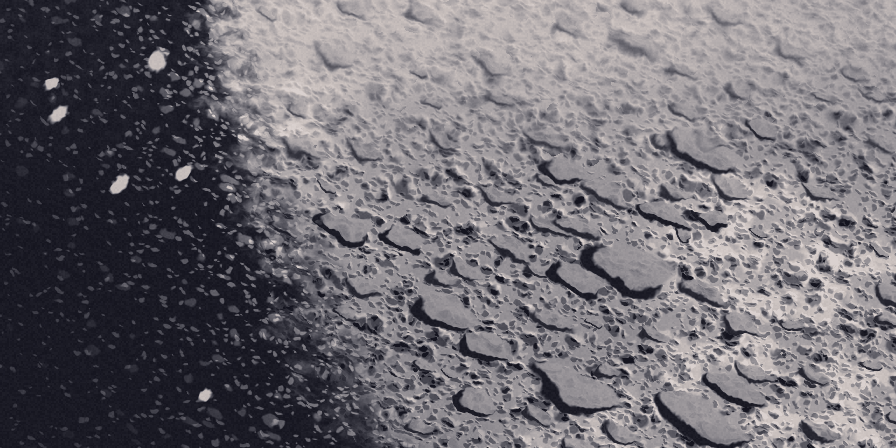
Reproduce this texture procedurally as a Shadertoy shader.

```glsl
vec3 hash3(vec2 c) {
    vec3 k = vec3(dot(c, vec2(127.1, 311.7)), dot(c, vec2(269.5, 183.3)), dot(c, vec2(419.2, 371.9)));
    return fract(sin(k) * 43758.5);
}

// Layered sines, roughly -1 to 1
float waves(vec2 p) {
    float sum = 0.0, amp = 0.55;
    for (int i = 0; i < 4; i++) {
        p = mat2(1.6, 1.2, -1.2, 1.6) * p + 1.7;
        sum += amp * sin(p.x + 1.5 * sin(p.y));
        amp *= 0.6;
    }
    return sum;
}

// Cellular scatter of round specks
float specks(vec2 p, float density, float soft) {
    vec2 cell = floor(p);
    float cover = 0.0;
    for (int j = -1; j <= 1; j++)
    for (int i = -1; i <= 1; i++) {
        vec2 c = cell + vec2(i, j);
        vec3 h = hash3(c);
        float r = 0.16 + 0.32 * fract(h.z * 17.3);
        float disc = 1.0 - smoothstep(r - soft, r + soft, length(p - c - h.xy));
        cover = max(cover, disc * step(h.z, density));
    }
    return cover;
}

// Water drop in radius units: x = body, y = dark crescent on its lower left
vec2 waterDrop(vec2 d, float seed, float soft) {
    d.y = 1.9 * (d.y + 0.28 * d.x);
    d += 0.16 * sin(d.yx * 3.1 + seed * vec2(7.0, 11.0));
    float body = 1.0 - smoothstep(1.0 - soft, 1.0 + soft, length(d));
    float lit = 1.0 - smoothstep(1.0 - soft, 1.0 + soft, length(d - vec2(0.26, 0.42)));
    return vec2(body, body * (1.0 - lit));
}

float shadeDrop(float v, vec2 drop, vec2 d, float contrast) {
    v = mix(v, 0.56 + 0.07 * d.y + 0.03 * d.x, drop.x * 0.85 * contrast);
    return mix(v, 0.11, drop.y * contrast);
}

void mainImage(out vec4 fragColor, in vec2 fragCoord) {
    vec2 p = fragCoord / iResolution.y;
    p.x *= 2.0 * iResolution.y / iResolution.x;
    float blur = smoothstep(0.45, 0.95, p.y);
    float soft = 0.1 + 0.22 * blur;
    vec2 warped = p + 0.007 * vec2(waves(p * 22.0), waves(p * 22.0 + 5.0));
    vec2 slant = vec2(warped.x, 1.5 * (warped.y + 0.22 * warped.x));
    float mottle = waves(p * vec2(9.0, 13.0));

    // Shadow boundary, ragged and widening downward
    float edge = p.x - 0.49 - 0.37 * pow(max(1.0 - p.y, 0.0), 1.5);
    float width = mix(0.17, 0.06, p.y);
    float ragged = 0.04 * mottle + 0.045 * waves(slant * 24.0);
    float lit = smoothstep(-width, width, edge + ragged);

    // Lit surface, brightest along the top
    float v = 0.55 + 0.05 * smoothstep(0.2, 0.6, p.y) + 0.14 * smoothstep(0.6, 1.0, p.y);
    v -= 0.06 * smoothstep(1.3, 2.0, p.x) * blur;
    v += 0.02 * mottle;

    // Frosted patches
    float frost = smoothstep(1.35, 1.6, p.x) * (1.0 - smoothstep(-0.1, 0.08, p.y - 0.63 + 0.5 * (p.x - 1.67)));
    frost += exp(-40.0 * dot(p - vec2(0.6, 0.7), p - vec2(0.6, 0.7)));
    frost += exp(-50.0 * dot(p - vec2(1.3, 0.02), p - vec2(1.3, 0.02)));
    v += frost * (0.07 + 0.14 * smoothstep(-0.2, 0.5, waves(slant * 12.0)));

    // Fine beads: dark side with a bright neighbour
    float strength = mix(0.36, 0.13, blur);
    float scale = 22.0;
    for (int i = 0; i < 3; i++) {
        vec2 q = slant * scale + float(i) * 31.0;
        float density = 0.36 + 0.14 * float(i) + 0.12 * mottle;
        float shade = specks(q, density, soft);
        float glow = specks(q - vec2(0.22, 0.3), density, soft);
        v += strength * (0.35 * glow * (1.0 - shade) - 0.8 * shade);
        scale *= 1.65;
        strength *= 0.85;
    }

    // Scattered medium drops
    vec2 grid = p * vec2(7.0, 10.0);
    for (int j = -1; j <= 1; j++)
    for (int i = -1; i <= 1; i++) {
        vec2 c = floor(grid) + vec2(i, j);
        vec3 h = hash3(c + 9.0);
        vec2 center = (c + h.xy) / vec2(7.0, 10.0);
        vec2 d = (warped - center) / (0.018 + 0.03 * h.z);
        v = shadeDrop(v, waterDrop(d, h.z, soft), d, step(0.3, h.y) * mix(0.9, 0.5, blur));
    }

    // Large drops: position and radius
    vec3 large[15] = vec3[15](
        vec3(1.56, 0.66, 0.075), vec3(1.48, 0.52, 0.055), vec3(1.59, 0.51, 0.04),
        vec3(1.40, 0.40, 0.10), vec3(1.29, 0.375, 0.065), vec3(0.99, 0.30, 0.075),
        vec3(1.08, 0.225, 0.06), vec3(1.28, 0.13, 0.095), vec3(1.56, 0.06, 0.10),
        vec3(1.64, 0.13, 0.065), vec3(1.70, 0.71, 0.035), vec3(0.77, 0.49, 0.06),
        vec3(0.90, 0.465, 0.05), vec3(1.06, 0.10, 0.05), vec3(1.26, 0.62, 0.055));
    for (int i = 0; i < 15; i++) {
        vec2 d = (warped - large[i].xy) / large[i].z;
        v = shadeDrop(v, waterDrop(d, float(i), 0.06 + 0.15 * blur), d, 1.0 - 0.2 * blur);
    }

    // Shadow side with faint glints and a few bright flecks
    float night = 0.105 + 0.04 * blur * (0.5 + 0.5 * waves(p * 45.0));
    float near = exp(3.5 * min(edge, 0.0));
    night += (0.1 + 0.35 * near) * specks(slant * 62.0, 0.1 + 0.4 * near, 0.15);
    night += 0.4 * near * specks(slant * 30.0 + 7.0, 0.05 + 0.2 * near, 0.12);
    vec3 flecks[6] = vec3[6](
        vec3(0.35, 0.86, 0.026), vec3(0.13, 0.75, 0.024), vec3(0.11, 0.81, 0.017),
        vec3(0.27, 0.59, 0.022), vec3(0.41, 0.615, 0.02), vec3(0.46, 0.115, 0.018));
    for (int i = 0; i < 6; i++) {
        vec2 d = (warped - flecks[i].xy) / flecks[i].z;
        d.x -= 0.4 * d.y;
        night = mix(night, 0.74, 1.0 - smoothstep(0.65, 1.0, length(d)));
    }
    v = mix(night, v, lit);

    // Film grain, then cool shadows and warm highlights
    v += 0.035 * (hash3(floor(p * 256.0)).x - 0.5);
    v = clamp(v, 0.085, 0.82);
    float warmth = min(2.4 * v * v * v, 1.0);
    fragColor = vec4(v + mix(vec3(-0.005, -0.005, 0.035), vec3(0.035, 0.0, -0.01), warmth), 1.0);
}
```
